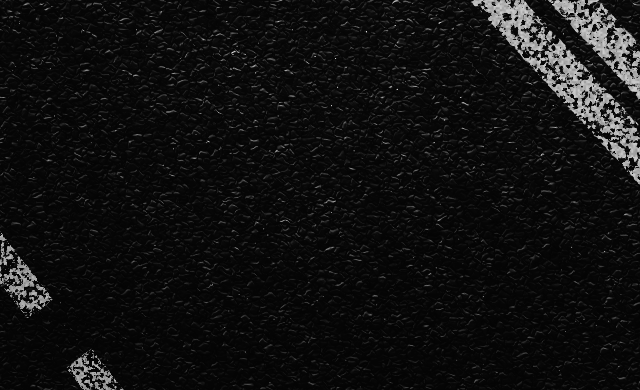
This texture is drawn by a Shadertoy shader. Its source:

```glsl
// Dark asphalt with worn white road lines: two diagonal stripes and a dashed line.
#define STONES 66.0        // stones per canvas height
#define WEAR_SCALE 105.0   // paint flecks per canvas height
#define WEAR 0.40          // amount of paint rubbed off
#define EDGE_ROUGH 0.005   // raggedness of the paint edges
#define RIM_LIGHT 0.25     // strength of the light on stone rims
#define BASE_TONE 0.012    // darkest asphalt
#define PAINT_TONE 0.74    // brightest paint
#define STRIPE_SLOPE 1.085 // fall of the solid stripes
#define DASH_SLOPE 1.28    // fall of the dashed line
#define LIGHT_DIR vec2(-0.35, 0.94)

float hash(vec2 p) {
    vec3 q = fract(vec3(p.xyx) * 0.1031);
    q += dot(q, q.yzx + 33.33);
    return fract((q.x + q.y) * q.z);
}

vec2 hash2(vec2 p) {
    return vec2(hash(p), hash(p + 71.7));
}

float noise(vec2 p) {
    vec2 i = floor(p), f = fract(p);
    f = f * f * (3.0 - 2.0 * f);
    return mix(mix(hash(i), hash(i + vec2(1, 0)), f.x),
               mix(hash(i + vec2(0, 1)), hash(i + vec2(1, 1)), f.x), f.y);
}

float fbm(vec2 p) {
    float sum = 0.0, amp = 0.55;
    for (int i = 0; i < 3; i++) {
        sum += amp * noise(p);
        p = mat2(1.6, 1.2, -1.2, 1.6) * p + 9.3;
        amp *= 0.5;
    }
    return sum / 0.9625;
}

// Stone bed: x is the height, y a random value per stone
vec2 stones(vec2 q) {
    q += 0.9 * (vec2(noise(q * 1.3), noise(q * 1.3 + 31.0)) - 0.5);
    vec2 cell = floor(q), nearestId = cell;
    float d1 = 9.0, d2 = 9.0;
    for (int j = -1; j <= 1; j++)
    for (int i = -1; i <= 1; i++) {
        vec2 id = cell + vec2(i, j);
        float d = length(id + hash2(id) - q) + 0.25 * hash(id + 5.5);
        if (d < d1) { d2 = d1; d1 = d; nearestId = id; }
        else d2 = min(d2, d);
    }
    float rnd = hash(nearestId + 13.1);
    float dome = smoothstep(-0.1, 0.7, d2 - d1) * (0.3 + 0.7 * rnd);
    return vec2(dome + 0.9 * fbm(q * 1.5), rnd);
}

// Soft mask of the band lo < v < hi
float band(float v, float lo, float hi, float aa) {
    return smoothstep(lo - aa, lo + aa, v) * (1.0 - smoothstep(hi - aa, hi + aa, v));
}

void mainImage(out vec4 fragColor, in vec2 fragCoord) {
    vec2 p = fragCoord / iResolution.y;
    float aspect = iResolution.x / iResolution.y;
    float aa = 0.8 / iResolution.y;
    float down = 1.0 - p.y;

    // Illumination: strongest at the top, fading to the left and the bottom
    float light = mix(0.55, 1.25, smoothstep(0.0, 1.0, p.y));
    light *= mix(0.75, 1.0, smoothstep(0.0, 0.4, p.x / aspect));
    light *= 0.85 + 0.3 * noise(p * 5.0);

    // Asphalt relief lit along the light direction
    vec2 q = mat2(0.98, 0.2, -0.2, 0.98) * p * STONES * vec2(0.85, 1.1);
    vec2 bed = stones(q);
    float slope = max(bed.x - stones(q + 0.3 * LIGHT_DIR).x, 0.0);
    float gloss = 0.35 + 1.3 * bed.y * noise(q * 0.7 + 5.0);
    float rim = slope * (0.55 + 1.1 * slope);
    float tone = BASE_TONE + light * (0.02 * bed.x + RIM_LIGHT * rim * gloss);

    // Rare bright mineral glints
    vec2 g = p * 190.0, gid = floor(g);
    float glint = step(0.9975, hash(gid + 3.7));
    glint *= 1.0 - smoothstep(0.1, 0.5, length(fract(g) - 0.5));
    tone += glint * light * (0.15 + 0.5 * hash(gid));

    // Solid stripes, measured by where they meet the top edge
    vec2 ragged = EDGE_ROUGH * (vec2(noise(p * 130.0), noise(p * 130.0 + 40.0)) - 0.5);
    float s = p.x - down / STRIPE_SLOPE + ragged.x;
    float stripes = max(band(s, 1.204, 1.342, aa), band(s, 1.404, 1.535, aa));

    // Dashed line: a band with a gap along its length
    float t = down - DASH_SLOPE * p.x + ragged.y;
    float along = dot(vec2(p.x, down), normalize(vec2(1.0, DASH_SLOPE))) + ragged.x;
    float dashes = band(t, 0.594, 0.726, aa) * (1.0 - band(along, 0.688, 0.848, aa));

    // Worn paint: flecks and thin dark veins show through, finer on the dashes
    vec2 w = p * WEAR_SCALE * mix(1.0, 1.35, dashes);
    float vein = 1.0 - smoothstep(0.0, 0.13, abs(noise(w * 0.62 + 17.0) - 0.5));
    float cover = fbm(w) - 0.13 * vein + 0.08 * (noise(w * 0.25) - 0.5);
    float wear = WEAR + 0.06 * dashes;
    float paint = max(stripes, dashes) * smoothstep(wear - 0.06, wear + 0.08, cover);
    float paintTone = PAINT_TONE * (0.8 + 0.3 * noise(p * 190.0)) * mix(1.0, 0.9, dashes);

    tone = mix(tone, paintTone, paint);
    fragColor = vec4(vec3(clamp(tone, 0.0, 1.0)), 1.0);
}
```
